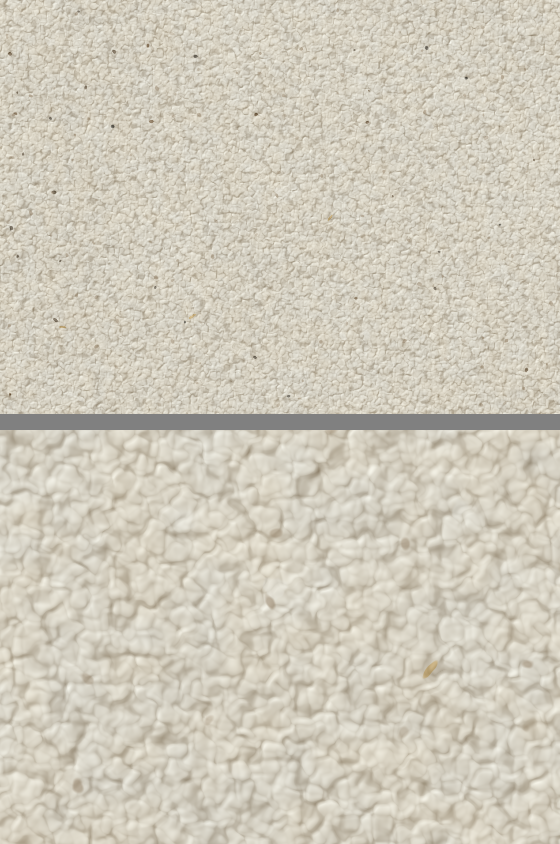
Top: the whole. Bottom: its middle third, enlarged.
A WebGL 2 fragment shader for this texture:

```glsl
#version 300 es
precision highp float;
// Pale, fine-grained sandy plaster with scattered dark specks and light flakes.

uniform vec2 u_resolution;
out vec4 fragColor;

const vec3 SAND = vec3(0.842, 0.822, 0.766);
const vec3 SHADE_TINT = vec3(0.90, 1.0, 1.10);
const vec3 FLAKE = vec3(0.875, 0.865, 0.825);
const vec3 GREY_SPECK = vec3(0.38, 0.37, 0.34);
const vec3 BROWN_SPECK = vec3(0.52, 0.43, 0.32);
const vec3 STRAW = vec3(0.80, 0.68, 0.45);
const vec2 TO_LIGHT = vec2(-0.0022, 0.0030);

float hash(vec2 p) {
    return fract(sin(dot(p, vec2(127.1, 311.7))) * 43758.5453);
}

vec2 hash2(vec2 p) {
    return vec2(hash(p), hash(p + 37.7));
}

float noise(vec2 p) {
    vec2 cell = floor(p);
    vec2 f = fract(p);
    f = f * f * (3.0 - 2.0 * f);
    float low = mix(hash(cell), hash(cell + vec2(1.0, 0.0)), f.x);
    float high = mix(hash(cell + vec2(0.0, 1.0)), hash(cell + 1.0), f.x);
    return mix(low, high, f.y);
}

// Height of softly merging rounded grains, one per cell
float grains(vec2 p) {
    const float SHARPNESS = 10.0;
    vec2 cell = floor(p);
    float sum = 0.0;
    for (int y = -1; y <= 1; y++) {
        for (int x = -1; x <= 1; x++) {
            vec2 id = cell + vec2(x, y);
            vec2 d = p - id - hash2(id);
            float peak = 0.5 + 0.4 * hash(id + 71.3);
            sum += exp(SHARPNESS * (peak - 1.3 * dot(d, d)));
        }
    }
    return log(sum) / SHARPNESS;
}

float surfaceHeight(vec2 p) {
    vec2 warp = vec2(noise(p * 110.0), noise(p * 110.0 + 19.0)) - 0.5;
    p += warp * 0.008;
    return 0.55 * grains(p * 72.0) + 0.45 * grains(p * 130.0 + 53.0);
}

// Sparse uneven blobs: x = coverage, y = random value of the blob
vec2 scatter(vec2 p, float cells, float share, vec2 radii, float stretch, float seed) {
    vec2 id = floor(p * cells);
    vec2 key = id + seed;
    vec2 d = p - (id + 0.25 + 0.5 * hash2(key)) / cells;
    float angle = 6.2832 * hash(key + 5.1);
    float c = cos(angle);
    float s = sin(angle);
    d = mat2(c, -s, s, c) * d;
    d.y *= stretch;
    float radius = mix(radii.x, radii.y, hash(key + 9.3));
    float outline = length(d) + radius * 0.7 * (noise(p * 170.0 + seed) - 0.5);
    float present = step(hash(key + 13.7), share);
    float cover = 1.0 - smoothstep(radius - 0.0018, radius + 0.0018, outline);
    return vec2(cover * present, hash(key + 21.9));
}

void main() {
    vec2 p = gl_FragCoord.xy / u_resolution.y;

    // Grain relief lit from the upper left, with darker pits
    float height = surfaceHeight(p);
    float slope = height - surfaceHeight(p + TO_LIGHT);
    float tone = 0.15 * (height - 0.52) + 0.14 * slope;
    tone -= 0.035 * (1.0 - smoothstep(0.20, 0.42, height));

    // Fine grit and broad unevenness
    tone += 0.045 * (noise(p * 190.0) - 0.5);
    tone += 0.022 * (noise(p * 30.0 + 7.0) - 0.5);
    tone += 0.012 * (noise(p * 5.0 + 3.0) - 0.5);
    vec3 color = SAND + tone * SHADE_TINT;

    // Slight drift between warm and cool sand
    float warmth = noise(p * 42.0 + 90.0) - 0.5;
    color += warmth * vec3(0.012, 0.0, -0.018);

    // Pale flakes
    vec2 flake = scatter(p, 14.0, 0.16, vec2(0.005, 0.011), 1.25, 11.0);
    color = mix(color, FLAKE + 0.4 * tone, flake.x * mix(0.3, 0.75, flake.y));

    // Faint brown stains and small dark specks
    vec2 stain = scatter(p, 20.0, 0.22, vec2(0.003, 0.006), 1.4, 43.0);
    color = mix(color, BROWN_SPECK, stain.x * mix(0.15, 0.45, stain.y));
    vec2 speck = scatter(p, 12.0, 0.17, vec2(0.0025, 0.0055), 1.3, 67.0);
    vec3 speckColor = mix(GREY_SPECK, BROWN_SPECK, speck.y) + tone;
    color = mix(color, speckColor, speck.x * 0.85);

    // Rare straw-coloured slivers
    vec2 straw = scatter(p, 3.0, 0.2, vec2(0.007, 0.012), 3.2, 29.0);
    color = mix(color, STRAW + tone, straw.x * 0.7);

    fragColor = vec4(color, 1.0);
}
```
